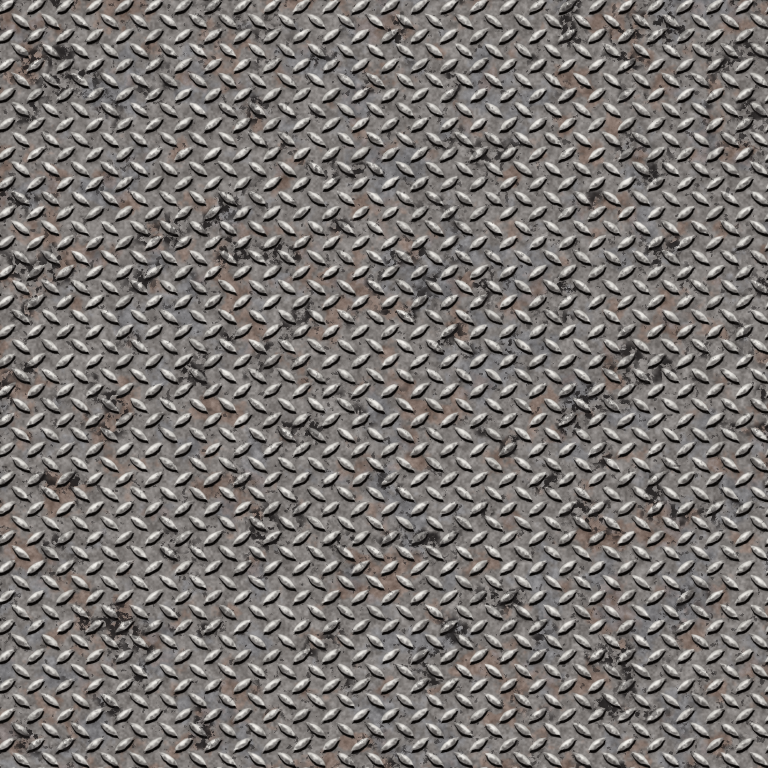
This texture is drawn by a three.js fragment shader. Its source:

```glsl
// Worn steel tread plate: staggered rows of raised lugs leaning alternately right and left.
#define REPEATS 26.0
#define LUG_PHASE vec2(0.20, 0.81)
#define LUG_LENGTH 0.375
#define LUG_WIDTH 0.125
#define LUG_ANGLE 0.63
#define SHADOW_DROP vec2(0.02, -0.092)
#define EDGE_SOFTNESS 0.03
#define WEAR_SCALE 27.0
#define WEAR_AMOUNT 0.85
#define RUST_AMOUNT 0.40

varying vec2 vUv;

const vec3 STEEL = vec3(0.512, 0.494, 0.482);
const vec3 LUG_SHADE = vec3(0.49, 0.475, 0.465);
const vec3 LUG_LIGHT = vec3(0.76, 0.75, 0.73);
const vec3 GLINT = vec3(0.97, 0.96, 0.94);
const vec3 SHADOW = vec3(0.03, 0.024, 0.02);
const vec3 GRIME = vec3(0.11, 0.10, 0.10);
const vec3 RUST = vec3(0.47, 0.33, 0.26);
const vec3 BLUED = vec3(0.41, 0.43, 0.47);

float hash(vec2 p) {
  vec3 h = fract(vec3(p.xyx) * 0.1031);
  h += dot(h, h.yzx + 33.33);
  return fract((h.x + h.y) * h.z);
}

float noise(vec2 p) {
  vec2 i = floor(p);
  vec2 f = fract(p);
  f = f * f * (3.0 - 2.0 * f);
  return mix(mix(hash(i), hash(i + vec2(1.0, 0.0)), f.x),
             mix(hash(i + vec2(0.0, 1.0)), hash(i + 1.0), f.x), f.y);
}

float fbm(vec2 p) {
  float sum = 0.0;
  float weight = 0.533;
  for (int i = 0; i < 4; i++) {
    sum += weight * noise(p);
    p = mat2(1.6, 1.2, -1.2, 1.6) * p + 17.3;
    weight *= 0.5;
  }
  return sum;
}

// Rotates into the lug frame: x along the ridge, y across it.
vec2 toLug(vec2 p, float lean) {
  float c = cos(LUG_ANGLE);
  float s = lean * sin(LUG_ANGLE);
  return vec2(c * p.x + s * p.y, c * p.y - s * p.x);
}

// Approximate signed distance to a pointed lens.
float lugDistance(vec2 p) {
  float t = p.x / LUG_LENGTH;
  float slope = 2.0 * LUG_WIDTH * t / LUG_LENGTH;
  return (abs(p.y) - LUG_WIDTH * (1.0 - t * t)) / sqrt(1.0 + slope * slope);
}

float cover(float d, float softness) {
  return 1.0 - smoothstep(-softness, softness, d);
}

void main() {
  // Mottled sheet with fine grain
  float mottle = fbm(vUv * 120.0 + 3.0) - 0.5;
  float grain = noise(vUv * 330.0) - 0.5;
  vec3 color = STEEL + 0.24 * mottle + 0.12 * grain;

  // Small rust and blue tints, broken up by the mottle
  float rust = smoothstep(0.56, 0.74, fbm(vUv * 30.0 + 41.0) + 0.3 * mottle);
  float blued = smoothstep(0.56, 0.74, fbm(vUv * 24.0 + 83.0) + 0.3 * mottle);
  color = mix(color, RUST + 0.4 * mottle, RUST_AMOUNT * rust);
  color = mix(color, BLUED + 0.4 * mottle, 0.35 * blued);

  // Two interleaved lattices, one for each lean
  float raised = 0.0;
  for (int i = 0; i < 2; i++) {
    float k = float(i);
    float lean = 1.0 - 2.0 * k;
    vec2 p = vUv * REPEATS - LUG_PHASE - 0.5 * k;
    vec2 id = floor(p + 0.5);
    vec2 q = p - id;
    float variation = hash(mod(id, REPEATS) + 57.0 * k);

    vec2 local = toLug(q, lean);
    float rough = 0.07 * mottle;
    float d = lugDistance(local) + rough;
    float shadowD = lugDistance(toLug(q - SHADOW_DROP, lean)) + rough;
    float lug = cover(d, EDGE_SOFTNESS);

    // Soft contact shade, then the hard shadow below
    color *= 1.0 - 0.16 * cover(shadowD - 0.03, 0.08);
    color = mix(color, SHADOW, cover(shadowD, EDGE_SOFTNESS));

    // Grey body, lit upper flank, and a sharp glint toward the upper left
    float lit = smoothstep(-0.07, 0.06, local.y + 0.12 * grain);
    vec2 glintOffset = (local - vec2(0.03 - 0.10 * k, 0.045)) / vec2(0.18, 0.045);
    float glint = exp(-dot(glintOffset, glintOffset)) * (0.6 + 0.4 * variation);
    vec3 face = mix(LUG_SHADE, LUG_LIGHT, lit) + 0.35 * mottle + 0.1 * grain;
    face = mix(face, GLINT, glint);
    color = mix(color, face, lug);
    raised = max(raised, lug);
  }

  // Clustered ragged grime, thinner where lugs are rubbed clean
  float patches = smoothstep(0.56, 0.76, fbm(vUv * WEAR_SCALE + 7.0));
  float flecks = smoothstep(0.44, 0.62, fbm(vUv * 170.0 + 29.0));
  float specks = smoothstep(0.68, 0.80, fbm(vUv * 150.0 + 61.0));
  float wear = max(patches * flecks, 0.6 * specks) * (1.0 - 0.5 * raised);
  color = mix(color, GRIME, WEAR_AMOUNT * wear);

  gl_FragColor = vec4(clamp(color, 0.0, 1.0), 1.0);
}
```
